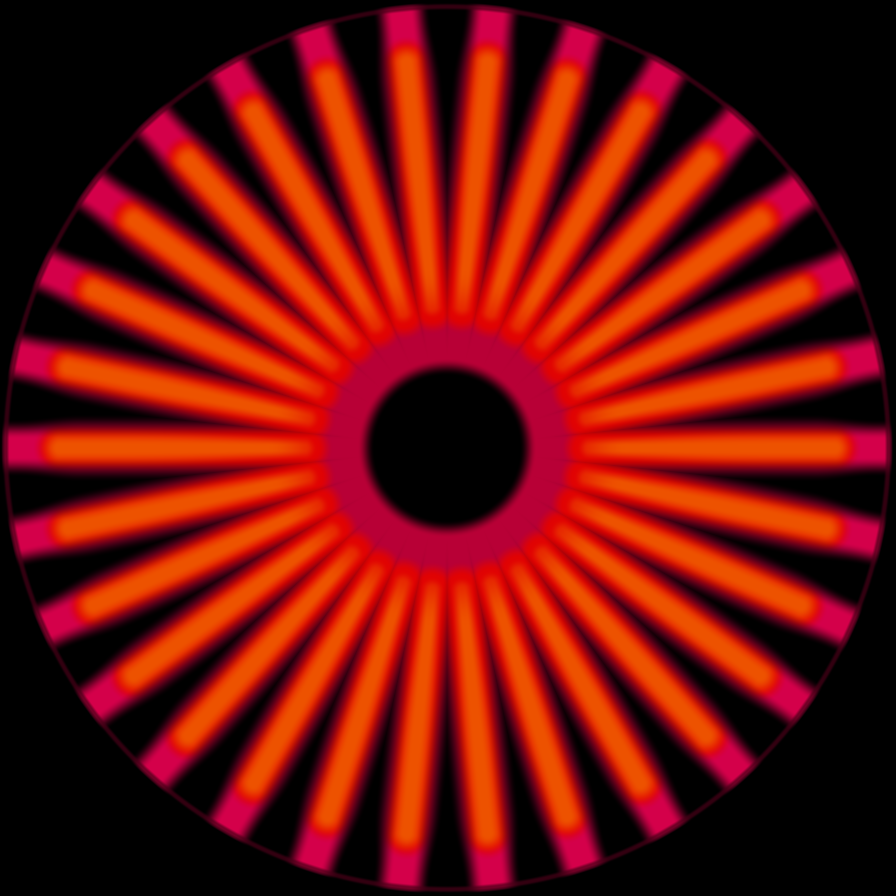
Reproduce this background procedurally as a Shadertoy shader.

```glsl
// A dark-centred wheel of thirty glowing spokes on black.
// The angle is folded into one sector; distances to a tapering capsule
// then layer magenta, red and orange along each spoke.

const float TAU = 6.2831853;

// Soft inside mask: 1 below inner, 0 above outer.
float fade(float inner, float outer, float d) {
    return 1.0 - smoothstep(inner, outer, d);
}

void mainImage(out vec4 fragColor, in vec2 fragCoord) {
    vec2 p = (fragCoord - 0.5 * iResolution.xy) / min(iResolution.x, iResolution.y);
    p.x += 0.001;
    float radius = length(p);

    // Fold every spoke onto the positive x axis.
    float sector = TAU / 30.0;
    float angle = atan(p.y, p.x + 1e-6);
    angle -= sector * floor(angle / sector + 0.5);
    vec2 q = radius * vec2(cos(angle), abs(sin(angle)));

    // Distance to the hot segment inside the spoke.
    float heatDist = length(vec2(q.x - clamp(q.x, 0.158, 0.432), q.y));

    // Cool body with a broad red sheath.
    vec3 magenta = mix(vec3(0.72, 0.0, 0.21), vec3(0.83, 0.0, 0.29),
                       smoothstep(0.12, 0.42, radius));
    vec3 color = mix(magenta, vec3(0.88, 0.01, 0.01), fade(0.014, 0.031, heatDist));

    // Orange core that widens and brightens outward.
    float coreWidth = mix(0.014, 0.024, smoothstep(0.14, 0.36, radius));
    float core = fade(0.15 * coreWidth, coreWidth, heatDist);
    core *= smoothstep(0.115, 0.20, radius);
    color = mix(color, vec3(0.93, 0.32, 0.0), core);

    // Soft flanks, drawn in slightly near the rim.
    float flank = mix(0.038, 0.032, smoothstep(0.41, 0.48, radius));
    color *= fade(0.010, flank, q.y);

    // Faint rim, soft central hole and clean outer edge.
    float rim = fade(0.001, 0.005, abs(radius - 0.493));
    color = mix(color, vec3(0.28, 0.0, 0.09), 0.7 * rim);
    color *= smoothstep(0.081, 0.100, radius) * fade(0.493, 0.498, radius);

    fragColor = vec4(color, 1.0);
}
```
